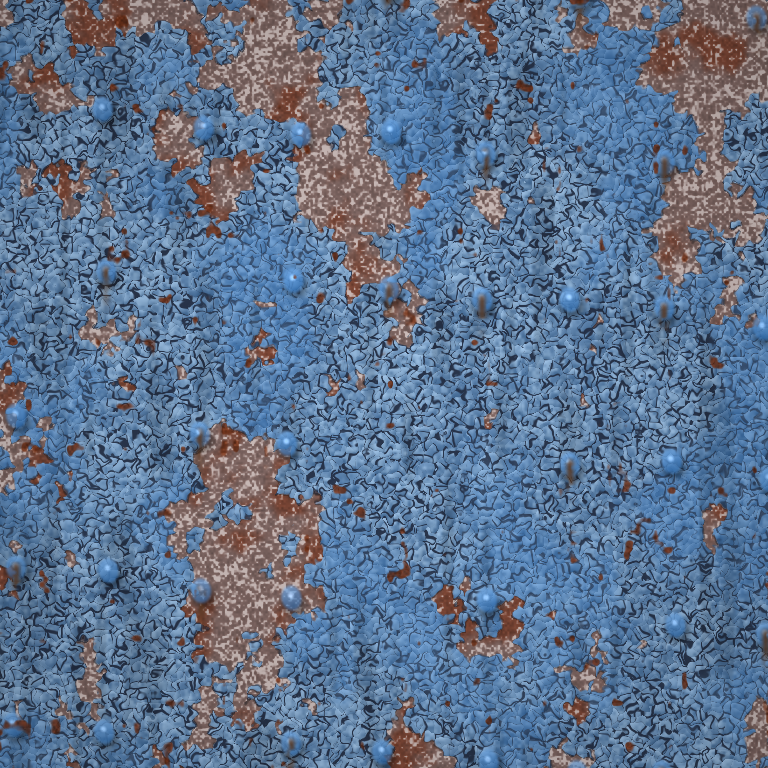
A WebGL 1 fragment shader for this texture:

```glsl
precision highp float;
uniform vec2 u_resolution;

const float FLAKES = 106.0;

float hash(vec2 p) {
  vec3 h = fract(p.xyx * 0.1031);
  h += dot(h, h.yzx + 33.33);
  return fract((h.x + h.y) * h.z);
}

vec2 hash2(vec2 p) {
  return vec2(hash(p), hash(p + 57.3));
}

float noise(vec2 p) {
  vec2 i = floor(p), f = fract(p);
  f = f * f * (3.0 - 2.0 * f);
  return mix(mix(hash(i), hash(i + vec2(1, 0)), f.x),
             mix(hash(i + vec2(0, 1)), hash(i + vec2(1, 1)), f.x), f.y);
}

float fbm(vec2 p) {
  float sum = 0.0, amp = 0.5;
  for (int i = 0; i < 4; i++) {
    sum += amp * noise(p);
    p = p * 2.03 + 17.7;
    amp *= 0.5;
  }
  return sum;
}

float blob(vec2 p, vec2 centre, vec2 size) {
  vec2 d = (p - centre) / size;
  return exp(-dot(d, d));
}

// 1 where the paint flake at this place has fallen off
float bare(vec2 p) {
  float wear = fbm(p * vec2(17.0, 12.0) + 3.1) + 0.1 * (noise(p * 62.0) - 0.5);
  wear += 0.16 * blob(p, vec2(0.32, 0.3), vec2(0.09, 0.42));
  wear += 0.22 * blob(p, vec2(0.33, 0.86), vec2(0.17, 0.2));
  wear += 0.25 * blob(p, vec2(0.94, 0.86), vec2(0.13, 0.2));
  wear -= 0.05 * blob(p, vec2(0.65, 0.35), vec2(0.2, 0.3));
  return step(0.637, wear);
}

// Voronoi flakes: own site, site across the closest edge, edge and crack distance
void flakes(vec2 q, out vec2 site, out vec2 other, out float edge, out float crack) {
  vec2 base = floor(q), id = base;
  float best = 9.0;
  for (int j = -1; j <= 1; j++)
    for (int i = -1; i <= 1; i++) {
      vec2 cell = base + vec2(i, j);
      vec2 s = cell + hash2(cell);
      float d = dot(s - q, s - q);
      if (d < best) { best = d; site = s; id = cell; }
    }
  edge = 9.0;
  crack = 9.0;
  other = site;
  for (int j = -2; j <= 2; j++)
    for (int i = -2; i <= 2; i++) {
      vec2 cell = id + vec2(i, j);
      vec2 s = cell + hash2(cell);
      vec2 across = s - site;
      if (dot(across, across) > 0.0001) {
        float e = dot(0.5 * (s + site) - q, normalize(across));
        float h = hash(cell + id + 9.0);
        if (e < edge) { edge = e; other = s; }
        crack = min(crack, e + 0.09 - 0.29 * h * h);
      }
    }
}

void main() {
  vec2 p = gl_FragCoord.xy / u_resolution;
  float px = FLAKES / u_resolution.y;
  vec2 warp = vec2(noise(p * 110.0), noise(p * 110.0 + 31.0)) - 0.5;
  vec2 q = p * FLAKES + warp * 1.3;

  vec2 site, other;
  float edge, crack;
  flakes(q, site, other, edge, crack);
  float own = bare(site / FLAKES), next = bare(other / FLAKES);
  float rusty = mix(0.5 * (own + next), own, smoothstep(0.0, px, edge));

  // Rivets in slightly sloping rows
  vec2 grid = vec2((p.x - 0.017) / 0.122, (p.y + 0.08 * p.x - 0.46) / 0.2) + 0.5;
  vec2 rivetId = floor(grid) + 20.0;
  vec2 r = (fract(grid) - 0.5) * vec2(0.122, 0.2) - (hash2(rivetId) - 0.5) * 0.02;
  float radius = length(r * vec2(1.0, 0.82));
  float present = step(0.2, hash(rivetId + 4.0));
  float corroded = present * step(0.66, hash(rivetId + 8.0));
  float dome = present * (1.0 - smoothstep(0.01, 0.016, radius));

  // Blue paint with cracks and tilted flakes
  float tone = hash(floor(site) + 5.0) * 0.2 + fbm(p * 22.0) * 0.5 + noise(p * 210.0) * 0.45;
  vec3 paint = mix(vec3(0.31, 0.45, 0.605), vec3(0.51, 0.64, 0.77), smoothstep(0.25, 0.85, tone));
  float vivid = smoothstep(0.52, 0.74, fbm(p * vec2(9.0, 6.0) + 40.0) + 0.12 * p.x);
  paint = mix(paint, vec3(0.24, 0.47, 0.73), vivid * 0.4);
  paint += 0.13 * dot(q - site, vec2(-0.35, 0.8));
  float depth = (1.0 - smoothstep(-0.5 * px, 0.9 * px, crack)) * mix(0.95, 0.6, vivid);
  paint = mix(paint, vec3(0.13, 0.17, 0.25), depth * (1.0 - 0.65 * dome));
  paint *= 1.0 - 0.12 * smoothstep(0.6, 0.85, noise(p * vec2(60.0, 7.0)));

  // Bare metal: brown rust with pale speckles
  float patches = fbm(p * 16.0 + 70.0);
  float grain = noise(p * 340.0) * 0.6 + noise(p * 170.0) * 0.4;
  vec3 rust = mix(vec3(0.44, 0.25, 0.19), vec3(0.47, 0.38, 0.365), smoothstep(0.28, 0.48, patches));
  rust *= 0.78 + 0.48 * grain;
  float speckle = smoothstep(0.5, 0.78, grain + 0.4 * (patches - 0.45));
  rust = mix(rust, vec3(0.76, 0.71, 0.7), speckle * 0.9);
  float lip = (1.0 - next) * (1.0 - smoothstep(0.0, 0.3, edge));
  rust *= 1.0 - 0.5 * lip * smoothstep(-0.4, 0.5, other.y - site.y);

  vec3 color = mix(paint, rust, rusty);

  // Domes with a shadow below and a small highlight
  float shadow = present * (1.0 - smoothstep(0.008, 0.022, length(r + vec2(-0.003, 0.007))));
  color *= 1.0 - 0.4 * shadow * (1.0 - dome);
  vec3 domeColor = vec3(0.29, 0.52, 0.77) + 9.0 * (r.y - r.x * 0.5);
  color = mix(color, domeColor, dome * 0.65);
  color += 0.25 * present * (1.0 - smoothstep(0.001, 0.006, length(r - vec2(-0.001, 0.003))));

  // Rust stains: drips below rivets and scattered deep spots
  float drip = exp(-r.x * r.x / 0.00003) * smoothstep(-0.06, -0.005, r.y)
             * (1.0 - smoothstep(0.0, 0.012, r.y));
  float stain = corroded * drip * smoothstep(0.3, 0.7, noise(p * 110.0) + 0.15);
  color = mix(color, vec3(0.34, 0.2, 0.1), stain * 0.8);
  float spot = smoothstep(0.82, 0.9, noise(p * vec2(55.0, 36.0)) * 0.8 + noise(p * 130.0) * 0.2);
  color = mix(color, vec3(0.38, 0.16, 0.07) * (0.6 + 0.8 * grain), spot * 0.85);

  // Darker corners
  vec2 c = p - 0.5;
  color *= 1.07 - 0.4 * dot(c, c);
  gl_FragColor = vec4(clamp(color, 0.0, 1.0), 1.0);
}
```
